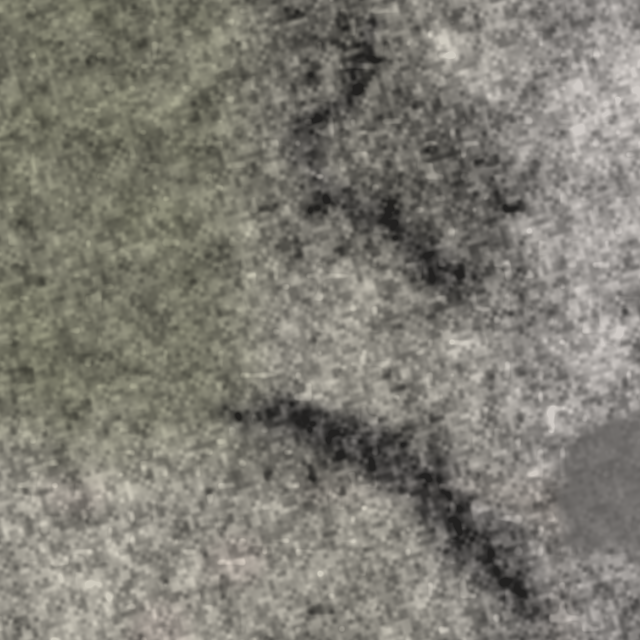
This texture is drawn by a Shadertoy shader. Its source:

```glsl
const float BASE_TONE = 0.452;
const float MOTTLE_DEPTH = 0.13;
const float GRAIN_DEPTH = 0.29;
const float SPECK_DEPTH = 0.15;
const float EDGE_WARP = 0.075;
const float CREVICE_DEPTH = 0.24;
const float STREAK_LIFT = 0.11;

const vec3 STONE_TINT = vec3(1.022, 1.0, 0.935);
const vec3 MOSS_TINT = vec3(1.0, 1.0, 0.85);
const vec3 SLATE_TINT = vec3(1.02, 0.995, 0.975);
const vec3 ROSE_TINT = vec3(1.045, 0.99, 0.94);

// Weathered areas: centre and radii, with the tone each one adds
const int AREA_COUNT = 9;
const vec4 AREAS[AREA_COUNT] = vec4[AREA_COUNT](
    vec4(0.20, 0.13, 0.27, 0.23), vec4(0.53, 0.46, 0.20, 0.13),
    vec4(0.97, 0.63, 0.16, 0.28), vec4(0.90, 0.92, 0.26, 0.17),
    vec4(0.70, 0.69, 0.19, 0.25), vec4(0.60, 0.10, 0.14, 0.16),
    vec4(0.81, 0.37, 0.16, 0.13), vec4(0.51, 0.97, 0.10, 0.13),
    vec4(0.91, 0.12, 0.08, 0.11));
const float AREA_TONES[AREA_COUNT] = float[AREA_COUNT](
    0.14, 0.11, 0.17, 0.09, -0.065, 0.12, 0.12, -0.075, 0.09);

// Crevice paths: position and half width
const int PATH_POINTS = 6;
const vec3 LOWER_CREVICE[PATH_POINTS] = vec3[PATH_POINTS](
    vec3(0.36, 0.37, 0.022), vec3(0.48, 0.325, 0.035),
    vec3(0.58, 0.30, 0.048), vec3(0.66, 0.25, 0.048),
    vec3(0.75, 0.15, 0.042), vec3(0.85, 0.05, 0.022));
const vec3 UPPER_CREVICE[PATH_POINTS] = vec3[PATH_POINTS](
    vec3(0.59, 0.96, 0.012), vec3(0.53, 0.84, 0.022),
    vec3(0.46, 0.75, 0.018), vec3(0.49, 0.69, 0.025),
    vec3(0.62, 0.64, 0.028), vec3(0.72, 0.56, 0.024));

float hash(vec2 cell) {
    vec3 q = fract(vec3(cell.xyx) * 0.1031);
    q += dot(q, q.yzx + 33.33);
    return fract((q.x + q.y) * q.z);
}

float noise(vec2 p) {
    vec2 cell = floor(p), f = fract(p);
    f = f * f * (3.0 - 2.0 * f);
    return mix(mix(hash(cell), hash(cell + vec2(1, 0)), f.x),
               mix(hash(cell + vec2(0, 1)), hash(cell + vec2(1, 1)), f.x), f.y);
}

// Layered noise centred on zero; each octave is turned to hide the lattice
float layeredNoise(vec2 p, float gain) {
    const mat2 TURN = mat2(0.8, 0.6, -0.6, 0.8);
    float sum = 0.0, weight = 0.5;
    for (int i = 0; i < 3; i++) {
        sum += weight * (noise(p) - 0.5);
        p = TURN * p * 2.03 + 17.0;
        weight *= gain;
    }
    return sum;
}

// Soft stroke that tapers between the widths of its ends
float stroke(vec2 p, vec3 a, vec3 b) {
    vec2 along = b.xy - a.xy;
    float t = clamp(dot(p - a.xy, along) / dot(along, along), 0.0, 1.0);
    float d = length(p - a.xy - t * along) / mix(a.z, b.z, t);
    return exp(-d * d);
}

float crevice(vec2 p, vec3 path[PATH_POINTS]) {
    float shade = 0.0;
    for (int i = 0; i < PATH_POINTS - 1; i++)
        shade = max(shade, stroke(p, path[i], path[i + 1]));
    return shade;
}

void mainImage(out vec4 fragColor, in vec2 fragCoord) {
    vec2 uv = fragCoord / iResolution.xy;
    vec2 wobble = vec2(layeredNoise(uv * 11.0 + 3.0, 0.6),
                       layeredNoise(uv * 11.0 + 41.0, 0.6));
    vec2 p = uv + EDGE_WARP * wobble;

    // Broad light and dark areas
    float tone = BASE_TONE;
    for (int i = 0; i < AREA_COUNT; i++) {
        float reach = length((p - AREAS[i].xy) / AREAS[i].zw);
        tone += AREA_TONES[i] * (1.0 - smoothstep(0.55, 1.25, reach));
    }
    float slab = smoothstep(0.86, 0.90, p.x) * smoothstep(0.10, 0.17, p.y)
               * (1.0 - smoothstep(-0.02, 0.02, p.y - 0.28 - 0.7 * (p.x - 0.87)));
    tone = mix(tone, 0.43, slab);

    // Pale streaks and shadowed crevices
    float streaks = stroke(p, vec3(0.25, 0.81, 0.014), vec3(0.36, 0.96, 0.022))
                  + stroke(p, vec3(0.70, 0.93, 0.025), vec3(0.84, 0.78, 0.035))
                  + stroke(p, vec3(0.37, 0.67, 0.020), vec3(0.39, 0.61, 0.020))
                  + 0.7 * stroke(p, vec3(0.21, 0.42, 0.020), vec3(0.28, 0.49, 0.015));
    tone += STREAK_LIFT * streaks;
    float shadow = crevice(p, LOWER_CREVICE) + 0.55 * crevice(p, UPPER_CREVICE);
    tone -= CREVICE_DEPTH * shadow * (0.95 + 0.9 * layeredNoise(uv * 18.0, 0.8));

    // Mottling, fine grain and scattered specks
    float moss = (1.0 - smoothstep(0.28, 0.48, p.x)) * smoothstep(0.20, 0.42, p.y);
    float roughness = (1.0 - 0.72 * slab) * (1.0 - 0.3 * moss);
    float darkSpecks = smoothstep(0.70, 1.0, noise(uv * 43.0 + 7.0));
    float lightSpecks = smoothstep(0.76, 1.0, noise(uv * 58.0 + 91.0));
    tone += roughness * (MOTTLE_DEPTH * layeredNoise(uv * 9.0 + 23.0, 0.8)
          + GRAIN_DEPTH * layeredNoise(uv * 31.0 + 5.0, 1.25)
          + SPECK_DEPTH * (lightSpecks - darkSpecks));

    // Moss, slate and rose stains
    float slate = clamp(smoothstep(0.55, 0.95, p.x) + shadow, 0.0, 1.0);
    float rose = 0.8 * smoothstep(0.5, 0.8, noise(uv * 8.0 + 60.0))
               * (1.0 - smoothstep(0.18, 0.30, uv.y));
    vec3 tint = mix(STONE_TINT, SLATE_TINT, slate);
    tint = mix(tint, ROSE_TINT, rose * (1.0 - slab));
    tint = mix(tint, MOSS_TINT, moss * (0.85 + 0.6 * wobble.x));
    fragColor = vec4(clamp(tone, 0.13, 0.80) * tint, 1.0);
}
```
